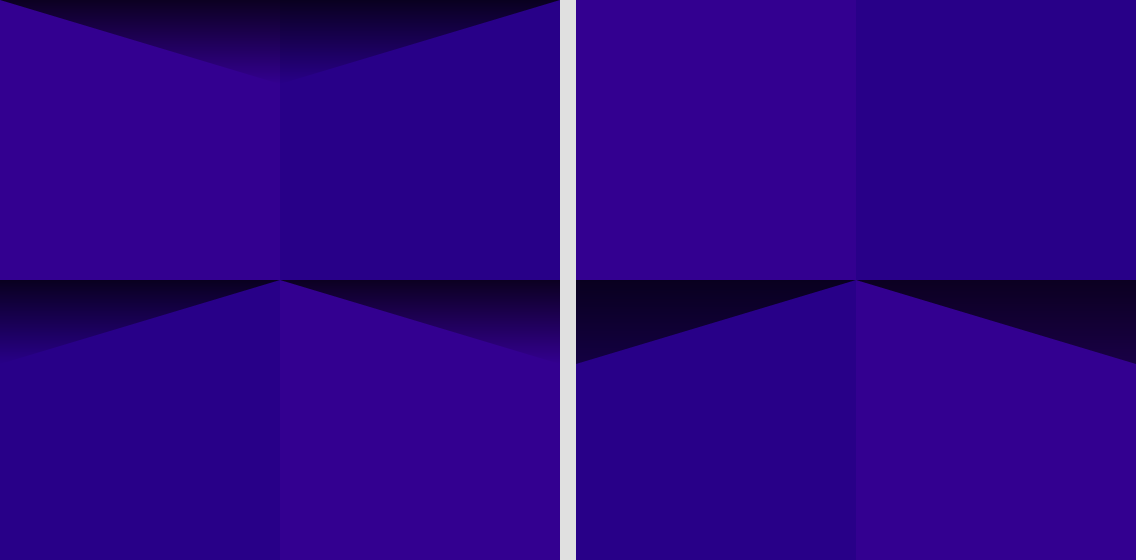
Left, the full canvas; right, a detail of the centre.
A WebGL 2 fragment shader for this background:

```glsl
#version 300 es
precision highp float;
// Two rows of folded violet panels, the lower row shifted by half a fold.
// Each row hangs below a zigzag ledge shadow that fades downward;
// edges are smoothed by averaging a small grid of samples per pixel.

uniform vec2 u_resolution;
out vec4 fragColor;

const vec3 LIT_PANEL = vec3(0.200, 0.0, 0.563);
const vec3 SHADED_PANEL = vec3(0.157, 0.0, 0.533);
const float ROWS = 2.0;
const float SHADOW_DEPTH = 0.30;   // deepest reach, as a share of row height
const float SHADOW_DARKEST = 0.23; // brightness at the top of the shadow
const int SAMPLES = 4;             // per axis

// Triangle wave with period 1: 0 at whole numbers, 1 halfway between.
float triangleWave(float x) {
    return 1.0 - abs(2.0 * fract(x) - 1.0);
}

// Brightness under the ledge: a vertical fade cut off along the zigzag.
float ledgeShadow(float x, float depth, float reach) {
    float fade = mix(SHADOW_DARKEST, 1.0, clamp(depth / reach, 0.0, 1.0));
    return depth < reach * triangleWave(x) ? fade : 1.0;
}

// Colour of the folded rows at a canvas position from 0 to 1.
vec3 foldedPanels(vec2 uv, float rows) {
    float down = (1.0 - uv.y) * rows;
    float row = floor(down);
    float x = uv.x + 0.5 * mod(row, 2.0);
    vec3 panel = mix(LIT_PANEL, SHADED_PANEL, step(0.5, fract(x)));
    return panel * ledgeShadow(x, down - row, SHADOW_DEPTH);
}

void main() {
    // Average a regular grid of points inside the pixel.
    vec2 corner = gl_FragCoord.xy - 0.5;
    vec3 total = vec3(0.0);
    for (int j = 0; j < SAMPLES; j++) {
        for (int i = 0; i < SAMPLES; i++) {
            vec2 offset = (vec2(i, j) + 0.5) / float(SAMPLES);
            total += foldedPanels((corner + offset) / u_resolution, ROWS);
        }
    }
    fragColor = vec4(total / float(SAMPLES * SAMPLES), 1.0);
}
```
